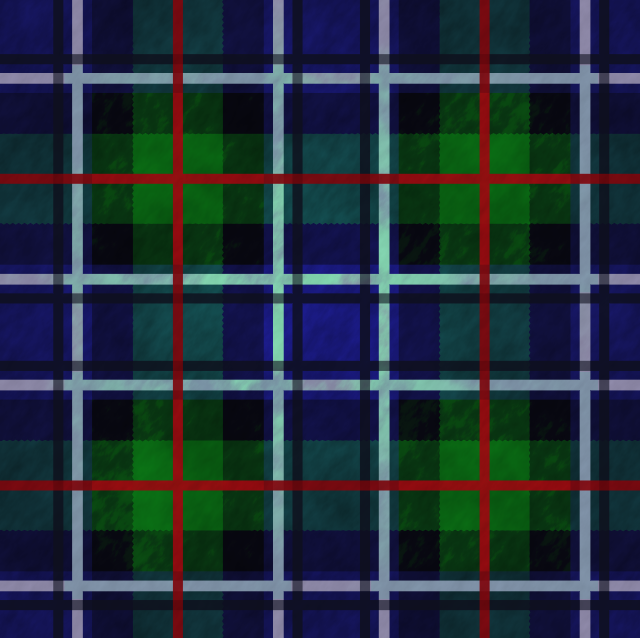
This pattern is drawn by a Shadertoy shader. Its source:

```glsl
// Painted tartan: one symmetric sett of yarn bands is woven along both axes,
// with half-and-half ground colours, overlaid stripes, saw-toothed green edges
// and brushed gradient-noise wear that is most vivid near the middle.

// Layout: PERIOD and ORIGIN in canvas widths, the rest in repeats.
const float PERIOD = 0.4792;
const vec2 ORIGIN = vec2(0.2780, 0.2383);   // a crossing of two red stripes
const float GREEN_EDGE = 0.1467;
const float NAVY_EDGE = 0.2800;
const float RED_HALF = 0.0163;
const float PALE_POS = 0.3275;
const float PALE_HALF = 0.0175;
const float DARK_POS = 0.3900;
const float DARK_HALF = 0.0165;
const float HALO_EDGE = 0.3700;
const float TEETH = 52.0;
const float TOOTH_DEPTH = 0.011;

const vec3 GREEN = vec3(0.035, 0.375, 0.070);
const vec3 NAVY = vec3(0.030, 0.030, 0.065);
const vec3 BLUE = vec3(0.080, 0.080, 0.400);
const vec3 DUSK = vec3(0.070, 0.070, 0.150);
const vec3 RED = vec3(0.600, 0.030, 0.060);
const vec3 LAVENDER = vec3(0.540, 0.520, 0.640);
const vec3 STEEL = vec3(0.470, 0.570, 0.640);
const vec3 MINT = vec3(0.500, 0.820, 0.670);
const vec3 DARK = vec3(0.055, 0.060, 0.110);
const vec2 GLOW_CENTRE = vec2(0.46, 0.54);

vec2 hashGradient(vec2 cell) {
    vec3 p = fract(cell.xyx * vec3(0.1031, 0.1030, 0.0973));
    p += dot(p, p.yzx + 33.33);
    float angle = 6.2832 * fract((p.x + p.y) * p.z);
    return vec2(cos(angle), sin(angle));
}

float gradientNoise(vec2 p) {
    vec2 i = floor(p), f = fract(p);
    vec2 w = f * f * f * (f * (f * 6.0 - 15.0) + 10.0);
    float a = dot(hashGradient(i), f);
    float b = dot(hashGradient(i + vec2(1, 0)), f - vec2(1, 0));
    float c = dot(hashGradient(i + vec2(0, 1)), f - vec2(0, 1));
    float d = dot(hashGradient(i + vec2(1, 1)), f - vec2(1, 1));
    return mix(mix(a, b, w.x), mix(c, d, w.x), w.y);
}

float fbm(vec2 p) {
    float sum = 0.0, amp = 1.0;
    for (int i = 0; i < 4; i++) {
        sum += amp * gradientNoise(p);
        p = mat2(1.6, 1.2, -1.2, 1.6) * p + 7.3;
        amp *= 0.55;
    }
    return sum;
}

// Antialiased coverage of d below an edge, for both axes at once.
vec2 below(vec2 d, float edge, float px) {
    return clamp((edge - d) / px + 0.5, 0.0, 1.0);
}

vec2 stripe(vec2 d, float pos, float halfWidth, float px) {
    return below(abs(d - pos), halfWidth, px);
}

float either(vec2 cover) {
    return max(cover.x, cover.y);
}

void mainImage(out vec4 fragColor, in vec2 fragCoord) {
    vec2 uv = fragCoord / iResolution.x;
    vec2 thread = (uv - ORIGIN) / PERIOD;
    vec2 d = abs(fract(thread + 0.5) - 0.5);
    float px = 1.0 / (iResolution.x * PERIOD);

    // Wear: broad patches, slanted brush strokes and a central glow.
    float patches = fbm(uv * 7.0 + 3.0);
    float strokes = fbm(mat2(0.8, 0.6, -0.6, 0.8) * uv * vec2(60.0, 28.0));
    float glow = 1.0 - smoothstep(0.08, 0.55, length(uv - GLOW_CENTRE));

    // Ground: average of the yarns in the two directions.
    vec2 teeth = abs(fract(thread.yx * TEETH) - 0.5) - 0.25;
    float ragged = smoothstep(-0.3, 0.2, patches);
    vec2 green = below(d + teeth * TOOTH_DEPTH * ragged, GREEN_EDGE, px);
    vec2 inner = below(d, NAVY_EDGE, px);
    vec3 warp = mix(mix(BLUE, NAVY, inner.x), GREEN, green.x);
    vec3 weft = mix(mix(BLUE, NAVY, inner.y), GREEN, green.y);
    vec3 col = 0.5 * (warp + weft);

    // Outside the green squares the cloth dulls towards the canvas edge.
    float box = inner.x * inner.y;
    col = mix(mix(col, DUSK, 0.26 * (1.0 - glow)) * (0.95 + 0.22 * glow), col, box);
    col *= 1.0 + 0.22 * patches + 0.16 * strokes * (1.0 - 0.5 * green.x * green.y);
    float leak = smoothstep(0.1, 0.6, strokes + patches);
    col += leak * box * (1.0 - green.x * green.y) * vec3(0.0, 0.05, -0.01);

    // Pale stripes: lavender between boxes, steel around them, mint when worn.
    vec2 pale = stripe(d, PALE_POS, PALE_HALF, px);
    vec2 halo = below(d, HALO_EDGE, px);
    float tint = mix(halo.x, halo.y, step(pale.y, pale.x));
    float mint = glow * smoothstep(-0.35, 0.55, patches + 0.25 * strokes + 0.25 * glow);
    vec3 paleCol = mix(LAVENDER, STEEL, tint * 0.75 + 0.25 * glow);
    paleCol = mix(paleCol, MINT, mint) * (1.0 + 0.05 * strokes);
    float paleCover = either(pale);
    col = mix(col, paleCol, paleCover);

    // Dark stripes stay translucent, most clearly over the pale ones.
    float darkCover = either(stripe(d, DARK_POS, DARK_HALF, px));
    col = mix(col, DARK, darkCover * mix(0.82, 0.58, paleCover));

    // Red stripes, dimmed where they cross others and away from the squares.
    float red = either(below(d, RED_HALF, px));
    float dim = mix(0.82, 1.0, box) * (1.0 - 0.14 * darkCover);
    col = mix(col, RED * dim * (1.0 + 0.08 * strokes), red * 0.92);

    fragColor = vec4(clamp(col, 0.0, 1.0), 1.0);
}
```
